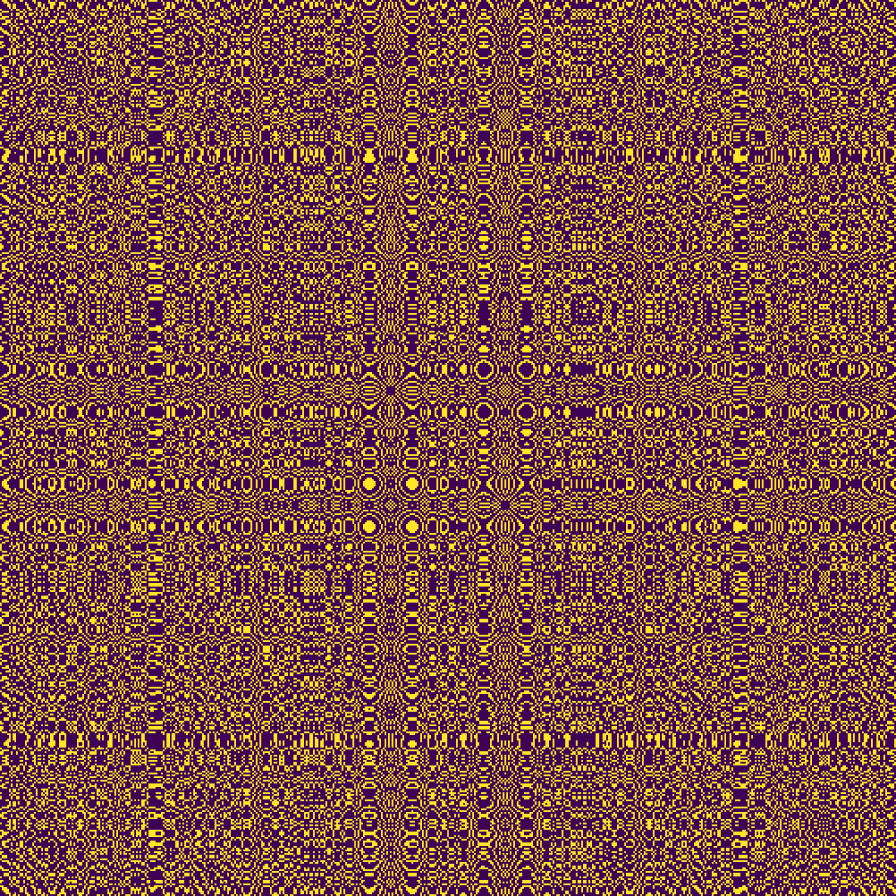
Give the GLSL for this pattern, as a Shadertoy shader.

```glsl
// Two-colour moire of small square cells: a steep odd phase is taken at whole
// cell positions and summed over x and y. Undersampling folds it into dotted
// rings, square knots and a fine plaid that spreads to the edges.

const float CELLS = 501.0;        // cells across and down, odd to have a middle
const float RING_OFFSET = 32.0;   // cells from the middle to each ring centre
const float RING_BEND = 0.0165;   // quadratic phase: spacing of the rings
const float EDGE_BEND = 1.43e-5;  // quartic phase: spacing of the plaid bands
const float RING_PHASE = 0.12;    // turns at the ring centre
const float THRESHOLD = 0.5;      // sine level above which a cell is lit
const int SAMPLES = 5;            // coverage samples per pixel side
const float TAU = 6.2831853;

const vec3 PURPLE = vec3(0.240, 0.008, 0.336);
const vec3 YELLOW = vec3(0.985, 0.906, 0.140);

// Odd phase in turns, flat at the ring offset, with alternating half turns.
vec2 oddPhase(vec2 n, float ringOffset) {
    vec2 d = abs(n) - ringOffset;
    vec2 d2 = d * d;
    vec2 bend = fract(RING_BEND * d2) + fract(EDGE_BEND * d2 * d2);
    return sign(n) * (RING_PHASE + bend) + 0.5 * mod(n, 2.0);
}

// Signed whole-number cell position, zero in the middle of the canvas.
vec2 cellIndex(vec2 uv, float cells) {
    return floor(uv * cells) - floor(0.5 * cells);
}

// 1 for a lit cell, 0 for a dark one.
float litCell(vec2 n, float ringOffset, float threshold) {
    vec2 phase = oddPhase(n, ringOffset);
    return step(threshold, sin(TAU * (phase.x + phase.y)));
}

// Share of the pixel covered by lit cells.
float coverage(vec2 pixelCorner, vec2 canvas) {
    float sum = 0.0;
    for (int j = 0; j < SAMPLES; j++) {
        for (int i = 0; i < SAMPLES; i++) {
            vec2 offset = (vec2(i, j) + 0.5) / float(SAMPLES);
            vec2 uv = (pixelCorner + offset) / canvas;
            sum += litCell(cellIndex(uv, CELLS), RING_OFFSET, THRESHOLD);
        }
    }
    return sum / float(SAMPLES * SAMPLES);
}

void mainImage(out vec4 fragColor, in vec2 fragCoord) {
    float lit = coverage(floor(fragCoord), iResolution.xy);
    fragColor = vec4(mix(PURPLE, YELLOW, lit), 1.0);
}
```
